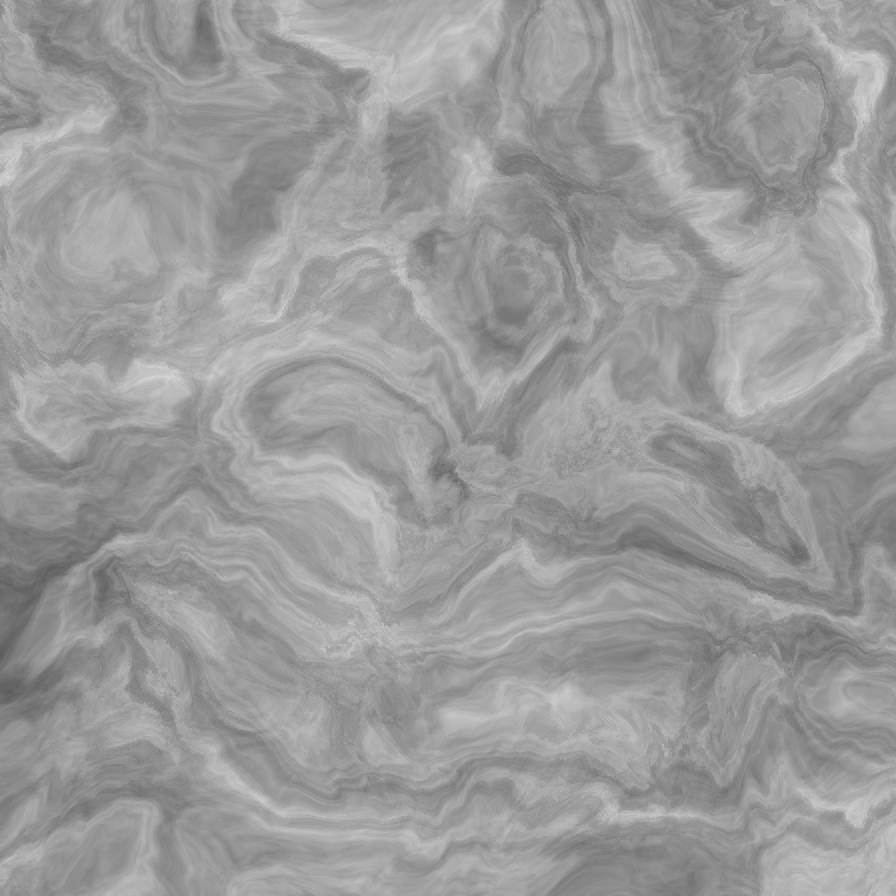
Write a WebGL 2 fragment shader that draws this texture.

```glsl
#version 300 es
precision highp float;

#define CELLS 3.5
#define WARP 0.34
#define CURL 0.11
#define RAGGED 0.13
#define BANDS 5.6
#define BAND_CONTRAST 0.30
#define CLOUD_CONTRAST 0.14
#define GRAIN_CONTRAST 0.055
#define MEAN_GREY 0.589

uniform vec2 u_resolution;
out vec4 fragColor;

float hash(ivec2 c) {
  uint n = uint(c.x) * 1597334677u ^ uint(c.y) * 3812015801u;
  n = (n ^ (n >> 15)) * 2246822519u;
  n = (n ^ (n >> 13)) * 3266489917u;
  return float((n ^ (n >> 16)) >> 8) / 16777216.0;
}

float gradientDot(ivec2 cell, vec2 offset) {
  float angle = 6.28318 * hash(cell);
  return dot(vec2(cos(angle), sin(angle)), offset);
}

// Gradient noise, roughly -0.7 to 0.7
float noise(vec2 p) {
  ivec2 c = ivec2(floor(p));
  vec2 f = fract(p);
  vec2 s = f * f * f * (f * (f * 6.0 - 15.0) + 10.0);
  float low = mix(gradientDot(c, f), gradientDot(c + ivec2(1, 0), f - vec2(1, 0)), s.x);
  float high = mix(gradientDot(c + ivec2(0, 1), f - vec2(0, 1)),
                   gradientDot(c + ivec2(1, 1), f - vec2(1, 1)), s.x);
  return mix(low, high, s.y);
}

float fbm(vec2 p, int octaves) {
  float sum = 0.0, amp = 1.0;
  for (int i = 0; i < octaves; i++) {
    sum += amp * noise(p);
    p = mat2(1.6, 1.2, -1.2, 1.6) * p + 17.3;
    amp *= 0.54;
  }
  return sum;
}

// Layers along the height: slow fade on one side, crisp edge on the other
float strata(float height, int seed) {
  float slope = fwidth(height);
  float sum = 0.0, amp = 0.85, freq = BANDS;
  for (int i = 0; i < 6; i++) {
    float x = height * freq + 0.37 * float(i);
    int layer = int(floor(x));
    float t = fract(x);
    float here = hash(ivec2(layer, seed + i));
    float next = hash(ivec2(layer + 1, seed + i));
    float parity = float(layer & 1);
    here = mix(here, parity, 0.25);
    next = mix(next, 1.0 - parity, 0.25);
    float visible = 1.0 - smoothstep(0.5, 1.5, slope * freq);
    float ramp = max(pow(t, 5.0), 1.0 - (1.0 - t) / max(4.0 * slope * freq, 0.12));
    sum += amp * visible * (mix(here, next, min(ramp, 1.0)) - 0.5);
    freq *= 1.9;
    amp *= 0.69;
  }
  return sum;
}

void main() {
  vec2 uv = gl_FragCoord.xy / min(u_resolution.x, u_resolution.y);
  vec2 p = uv * CELLS + 5.7;

  // Fold the plane, broad bends first and then small curls
  vec2 bend = vec2(fbm(p * 0.9 + 31.0, 2), fbm(p * 0.9 + 73.0, 2));
  vec2 q = p + WARP * bend;
  vec2 curl = vec2(fbm(q * 2.6 + 11.0, 3), fbm(q * 2.6 + 47.0, 3));
  q += CURL * curl;

  // Some regions have torn outlines, others flow smoothly
  float torn = smoothstep(-0.2, 0.4, noise(p * 1.3 + 91.0));
  float fray = fbm(q * 5.0 + 23.0, 6);
  float height = noise(q) + 0.26 * noise(q * 2.1 + 9.0);
  height += RAGGED * mix(0.2, 1.0, torn) * fray;

  // A second, translucent sheet drifts across the first
  float sheet = height * 0.8 + 0.45 * noise(q * 1.2 + 57.0);
  float bands = 0.74 * strata(height, 3) + 0.48 * strata(sheet, 41);

  float cloud = fbm(p * 0.8 + 0.5 * bend + 63.0, 3);
  float grain = fbm(q * vec2(15.0, 24.0) + 8.0 * height, 5);

  float grey = MEAN_GREY + BAND_CONTRAST * bands
             + CLOUD_CONTRAST * cloud + GRAIN_CONTRAST * grain;
  fragColor = vec4(vec3(clamp(grey, 0.36, 0.84)), 1.0);
}
```
